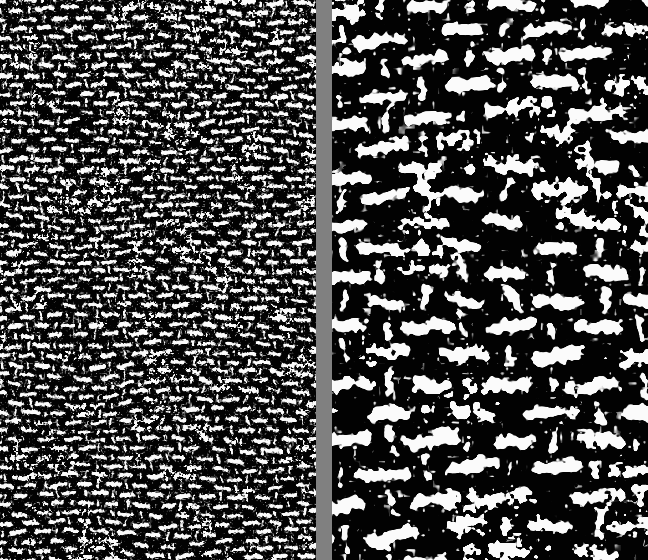
Left, the full canvas; right, a detail of the centre.
A Shadertoy shader for this texture:

```glsl
// Coarse plain weave in black and white: 60 rows of pale weft dashes in a brick
// layout, with thin warp ticks in the gaps. Each thread is a jittered, tilted
// capsule, and noise added to its distance frays the edges and sheds specks.

float hash(vec2 p) {
    vec3 q = fract(vec3(p.xyx) * 0.1031);
    q += dot(q, q.yzx + 33.33);
    return fract((q.x + q.y) * q.z);
}

float noise(vec2 p) {
    vec2 i = floor(p), f = fract(p);
    f = f * f * (3.0 - 2.0 * f);
    return mix(mix(hash(i), hash(i + vec2(1, 0)), f.x),
               mix(hash(i + vec2(0, 1)), hash(i + vec2(1, 1)), f.x), f.y);
}

// Distance to a horizontal capsule centred on the origin
float capsule(vec2 p, float halfLength, float radius) {
    p.x -= clamp(p.x, -halfLength, halfLength);
    return length(p) - radius;
}

// Distance to the thread showing in one cell of the weave
float thread(vec2 p, vec2 cell) {
    float a = hash(cell + 11.3), b = hash(cell + 47.7);
    float c = hash(cell + 83.1), e = hash(cell + 129.5);
    p -= (vec2(a, b) - 0.5) * vec2(0.4, 0.22);

    // Weft over warp: a long dash with a slight tilt and an S bend
    if (mod(cell.x + cell.y, 2.0) < 0.5) {
        p.y -= (c - 0.5) * 0.3 * p.x + (e - 0.5) * 0.16 * sin(p.x * 4.0);
        float band = noise(vec2(cell.x * 0.15, cell.y * 0.6) + 5.0);
        return capsule(p, mix(0.46, 0.78, e), 0.15 + 0.07 * band + 0.05 * a);
    }
    // Warp over weft: a short leaning tick, sometimes hidden
    p.x -= (c - 0.5) * 0.6 * p.y;
    float tick = capsule(p.yx, mix(0.12, 0.42, b), mix(0.07, 0.13, a));
    return tick + 0.3 * step(0.78, e);
}

void mainImage(out vec4 fragColor, in vec2 fragCoord) {
    // One unit is one row; a dash and its gap span two cells
    float pixel = 60.0 / iResolution.y;
    vec2 p = fragCoord * pixel;
    vec2 cellSize = vec2(1.467, 1.0);

    // Slow waviness of the cloth
    vec2 cloth = p + vec2(noise(p * 0.13 + 20.0), noise(p * 0.11 + 60.0)) * vec2(1.0, 1.3);
    vec2 home = floor(cloth / cellSize);

    // Nearest thread among the neighbouring cells
    float d = 1e3;
    for (int y = -1; y <= 1; y++) {
        for (int x = -1; x <= 1; x++) {
            vec2 cell = home + vec2(x, y);
            d = min(d, thread(cloth - (cell + 0.5) * cellSize, cell));
        }
    }

    // Frayed edges, with rougher patches that break into specks
    float rough = smoothstep(0.55, 0.9, noise(p * 0.55 + 31.0));
    float fray = (noise(p * 4.3) - 0.5) * 0.22 + (noise(p * 7.5 + 9.0) - 0.5) * 0.16;
    d += fray * (1.0 + 2.2 * rough);

    // Fine lint close to the threads
    float lint = (0.9 - noise(p * 5.7 + 70.0)) * 0.3;
    d = min(d, max(lint, d - 0.3));

    float ink = smoothstep(0.75 * pixel, -0.75 * pixel, d);
    fragColor = vec4(vec3(mix(0.008, 0.985, ink)), 1.0);
}
```
